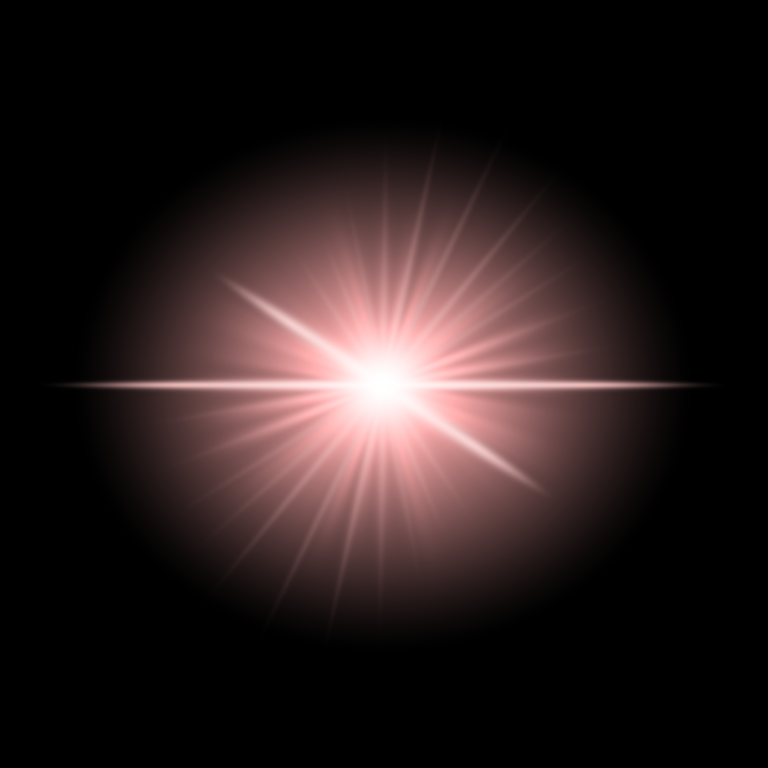
A Shadertoy shader for this background:

```glsl
// Pink starburst flare: oval halo, fan of fine rays and two bright streaks on black.

const vec2  CENTER        = vec2(-0.0013, -0.0013); // offset from canvas middle
const vec3  PINK          = vec3(1.0, 0.67, 0.67);
const vec3  PALE_PINK     = vec3(1.0, 0.74, 0.73);

const vec2  HALO_RADII    = vec2(0.405, 0.35);
const float HALO_GAIN     = 1.42;
const float HALO_FALLOFF  = 1.4;
const float CORE_RADIUS   = 0.052;
const float CORE_GAIN     = 0.75;

const vec2  FLAT_SIZE     = vec2(0.455, 0.0066);    // half length, half width
const vec2  SLANT_SIZE    = vec2(0.272, 0.0105);
const float SLANT_ANGLE   = -0.587;

const int   RAY_COUNT     = 11;
const float RAY_START     = 0.166;                  // angles in radians
const float RAY_STEP      = 0.199;
const float RAY_BUNCHING  = 0.08;
const float RAY_WIDTH     = 0.0058;
const float RAY_GAIN      = 0.3;

const float FAN_CELLS     = 34.0;                   // soft sectors per half turn
const float FAN_GAIN      = 0.22;
const float PI            = 3.14159265;

float hash(float n) {
    n = fract(n * 0.1031);
    n *= n + 33.33;
    return fract(n * (n + n));
}

// Smooth noise that repeats after "period" cells
float ringNoise(float x, float period) {
    float cell = floor(x);
    float f = smoothstep(0.0, 1.0, fract(x));
    return mix(hash(mod(cell, period) + 5.0),
               hash(mod(cell + 1.0, period) + 5.0), f);
}

vec3 screenBlend(vec3 a, vec3 b) {
    return 1.0 - (1.0 - clamp(a, 0.0, 1.0)) * (1.0 - clamp(b, 0.0, 1.0));
}

// Tapered beam through the origin; size = (half length, half width)
float beam(vec2 p, float angle, vec2 size, float fadeStart) {
    vec2 dir = vec2(cos(angle), sin(angle));
    float along = abs(dot(p, dir)) / size.x;
    float across = dot(p, vec2(-dir.y, dir.x));
    float width = size.y * mix(1.0, 0.4, min(along * along, 1.0));
    float q = across / width;
    return exp(-q * q) * (1.0 - smoothstep(fadeStart, 1.0, along));
}

// Thin rays, mirrored through the center
float rays(vec2 p) {
    float light = 0.0;
    for (int i = 0; i < RAY_COUNT; i++) {
        float k = float(i);
        float bunch = exp(-(k - 4.0) * (k - 4.0) / 1.5);
        float angle = RAY_START + RAY_STEP * k - RAY_BUNCHING * bunch;
        float crest = exp(-(k - 5.0) * (k - 5.0) / 3.0);
        float reach = 0.33 + 0.065 * crest - 0.11 * smoothstep(7.0, 9.0, k);
        float strength = 0.55 + 0.25 * hash(k + 3.0) + 0.35 * crest;
        light += strength * beam(p, angle, vec2(reach, RAY_WIDTH), 0.1);
    }
    return light * RAY_GAIN;
}

void mainImage(out vec4 fragColor, in vec2 fragCoord) {
    vec2 p = (fragCoord - 0.5 * iResolution.xy)
           / min(iResolution.x, iResolution.y) - CENTER;
    float dist = length(p);

    // Oval halo, broken into soft sectors
    float r = length(p / HALO_RADII);
    float halo = HALO_GAIN * pow(max(1.0 - r, 0.0), HALO_FALLOFF);
    float turn = dist > 0.0 ? mod(atan(p.y, p.x), PI) / PI : 0.0;
    float fan = ringNoise(turn * FAN_CELLS, FAN_CELLS) - 0.5;
    float fanMask = smoothstep(0.02, 0.12, dist) * (1.0 - smoothstep(0.15, 0.3, dist));
    halo *= 1.0 + FAN_GAIN * fan * fanMask;
    vec3 color = halo * PINK;

    // Rays and streaks
    color = screenBlend(color, rays(p) * PINK);
    color = screenBlend(color, 0.88 * beam(p, 0.0, FLAT_SIZE, 0.55) * PALE_PINK);
    color = screenBlend(color, 0.85 * beam(p, SLANT_ANGLE, SLANT_SIZE, 0.5) * PALE_PINK);

    // White-hot core
    float c = dist / CORE_RADIUS;
    color = screenBlend(color, vec3(CORE_GAIN * exp(-c * c)));

    fragColor = vec4(color, 1.0);
}
```
